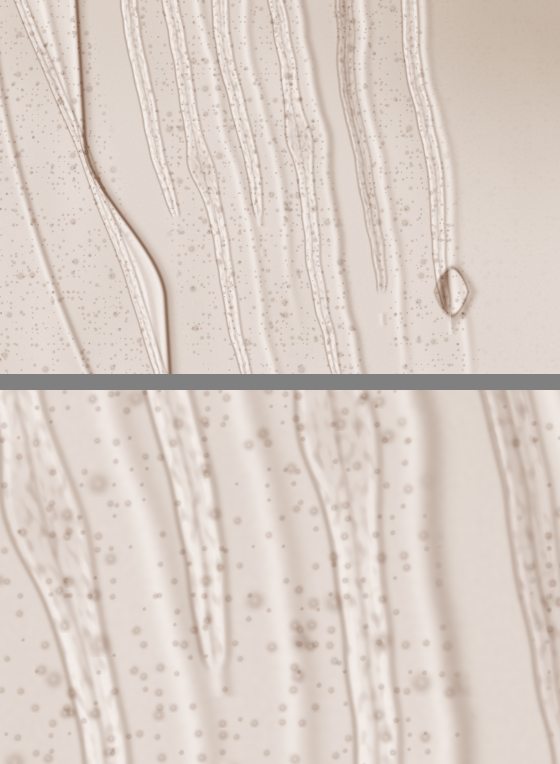
Top, the full canvas; bottom, a detail of the centre.
A WebGL 2 fragment shader for this texture:

```glsl
#version 300 es
precision highp float;
// Translucent gel dripping in slanted glossy strands over a warm beige surface.
uniform vec2 u_resolution;
out vec4 fragColor;

const vec3 CREAM = vec3(0.885, 0.845, 0.816);
const vec3 TAN = vec3(0.78, 0.715, 0.655);
const vec3 GLOSS = vec3(0.965, 0.94, 0.925);
const vec3 UMBER = vec3(0.46, 0.31, 0.22);

vec2 hash2(vec2 p) {
  vec2 k = vec2(dot(p, vec2(127.1, 311.7)), dot(p, vec2(269.5, 183.3)));
  return fract(sin(k) * 43758.55);
}

float gradDot(vec2 cell, vec2 f, vec2 corner) {
  return dot(hash2(cell + corner) * 2.0 - 1.0, f - corner);
}

float gradientNoise(vec2 p) {
  vec2 c = floor(p), f = fract(p);
  vec2 u = f * f * f * (f * (f * 6.0 - 15.0) + 10.0);
  vec2 e = vec2(1.0, 0.0);
  return mix(mix(gradDot(c, f, e.yy), gradDot(c, f, e.xy), u.x),
             mix(gradDot(c, f, e.yx), gradDot(c, f, e.xx), u.x), u.y);
}

float bell(float d, float width) {
  return exp(-d * d / (width * width));
}

float band(float x, float a, float b, float soft) {
  return smoothstep(a - soft, a + soft, x) * (1.0 - smoothstep(b - soft, b + soft, x));
}

// Tones are (gloss, shade) pairs; t runs downward from the top edge.
vec2 ridge(float d, float width, float gloss, float shade) {
  return vec2(gloss * bell(d, width), shade * bell(d - 1.5 * width, width));
}

// Narrow gel tube: two bright rims, thin dark outlines and inner streaks.
vec2 tube(float d, float w, float t, float seed, float tint) {
  float body = band(d, -w, w, 0.002);
  float streak = gradientNoise(vec2(d * 160.0 + seed * 9.0, t * 7.0));
  float speck = gradientNoise(vec2(d * 130.0, t * 70.0) + seed);
  float gloss = 0.75 * bell(d + w - 0.004, 0.0038) + 0.7 * bell(d - w + 0.003, 0.004);
  gloss += body * (0.28 + 0.6 * streak + 0.4 * max(speck, 0.0));
  float shade = 0.27 * bell(d + w + 0.002, 0.0028) + 0.22 * bell(d - w - 0.004, 0.004);
  shade += body * (tint * (0.6 + streak) + 0.3 * max(-speck, 0.0)) + 0.14 * bell(d, 0.003);
  return vec2(max(gloss - tint * body, 0.0), shade);
}

vec2 strand(vec2 q, float i) {
  float t = q.y;
  float odd = mod(i, 2.0);
  float reach = 0.82 + (odd - 0.5) * 0.48 * (1.0 - smoothstep(2.5, 4.5, i));
  float sway = 0.035 * gradientNoise(vec2(t * 3.2, i * 7.3 + 0.4))
             + 0.006 * gradientNoise(vec2(t * 15.0, i * 3.7));
  float centre = 0.35 + 0.1 * i + 0.0097 * i * i + (0.2 - 0.015 * i) * t + sway;
  float d = q.x - centre;
  float swell = odd * bell(t - 0.49 + 0.04 * i, 0.06) * (1.0 - step(4.5, i));
  float taper = sqrt(max(1.0 - pow(t / reach, 3.0), 0.0));
  float w = 0.006 + 0.013 * taper + 0.014 * swell;
  float alive = 1.0 - smoothstep(reach - 0.015, reach + 0.01, t);
  float tint = 0.32 * bell(i - 4.0, 0.6) * (1.0 - 0.7 * t) + 0.12 * swell;
  vec2 tone = alive * tube(d, w, t, i, tint);
  // Broken beads left below the tip.
  float bead = smoothstep(0.08, 0.3, gradientNoise(vec2(i * 5.3, t * 24.0)));
  tone += bead * (1.0 - alive) * (1.0 - smoothstep(reach, reach + 0.3, t))
        * ridge(d, 0.006, 0.6, 0.15);
  // Soft outer lip of the same flow.
  float lipGap = 0.085 - 0.01 * i + 0.012 * swell + 0.015 * gradientNoise(vec2(t * 4.0, i + 0.6));
  float lipFade = step(0.5, i) * (1.0 - smoothstep(reach, reach + 0.4, t));
  return tone + lipFade * ridge(d - lipGap, 0.011, 0.65, 0.12 + 0.13 * bell(i - 3.0, 0.7));
}

// Broad drip with a narrow waist and a dark right flank.
vec2 broadDrip(vec2 q) {
  float t = q.y;
  float left = 0.04 + 0.45 * t - 0.07 * t * t + 0.01 * gradientNoise(vec2(t * 6.0, 2.5));
  float right = 0.205 + 0.06 * t + 0.19 * smoothstep(0.38, 0.8, t);
  float across = (q.x - left) / max(right - left, 0.01);
  float body = band(q.x, left, right, 0.003);
  float fold = gradientNoise(vec2(across * 6.0, t * 2.0));
  vec2 tone = body * vec2(0.25 + 0.7 * max(fold, 0.0), 0.25 * max(-fold, 0.0));
  tone += tube(q.x - left - 0.012, 0.013, t, 8.0, 0.0);
  tone += body * ridge(across - 0.42, 0.07, 0.5, 0.12);
  tone += ridge(q.x - right + 0.012, 0.009, 0.6, 0.0);
  tone.y += 0.62 * bell(q.x - right, 0.0055) + 0.22 * bell(q.x - right - 0.008, 0.015);
  return tone;
}

// Hanging lens: dark left side, bright right side, soft cast shadow.
vec2 lensDrop(vec2 q, vec2 centre, vec2 radius) {
  vec2 v = (q - centre) / radius;
  v.x /= 1.0 - 0.3 * v.y * sign(v.y);
  float r = length(v);
  float inside = 1.0 - smoothstep(0.93, 1.05, r);
  float shade = inside * 0.62 * bell(v.x + 0.5, 0.38) + 0.28 * bell(r - 1.04, 0.09);
  shade += 0.25 * bell(length(v - vec2(0.35, 0.1)) - 1.0, 0.3) * (1.0 - inside) * step(0.0, v.x);
  return vec2(inside * (0.75 * smoothstep(-0.2, 0.5, v.x) + 0.5 * bell(r - 0.82, 0.09)), shade);
}

vec2 bubbles(vec2 q, float scale, float density) {
  vec2 cell = floor(q * scale), rnd = hash2(cell + scale);
  vec2 v = fract(q * scale) - 0.3 - 0.4 * rnd;
  float size = 0.09 + 0.15 * rnd.y;
  float present = step(1.0 - density, hash2(cell + 31.0).x);
  return present * vec2(0.35 * bell(length(v + 0.07), size * 0.6), 0.2 * bell(length(v) - size * 0.5, size * 0.7));
}

void main() {
  vec2 q = gl_FragCoord.xy / u_resolution.y;
  q.y = 1.0 - q.y;
  float flow = q.x - 0.18 * q.y;

  // Surface light falls off toward the upper right.
  float falloff = 0.85 * (1.0 - smoothstep(0.0, 0.75, length((q - vec2(1.5, 0.0)) * vec2(0.9, 1.0))));
  falloff += 0.22 * (1.0 - smoothstep(0.0, 0.4, q.y));
  vec3 colour = mix(CREAM, TAN, min(falloff, 1.0));

  // Thin film with trapped bubbles between the strands.
  float film = 1.0 - band(flow, 0.23, 0.34, 0.02) - band(flow, 0.8, 0.88, 0.02);
  film *= 1.0 - 0.85 * smoothstep(1.08, 1.14, flow);
  float cloud = gradientNoise(vec2(flow * 9.0, q.y * 3.0));
  vec2 tone = film * vec2(0.17 + 0.35 * cloud, 0.02);
  for (int k = 0; k < 3; k++) {
    float layer = float(k);
    tone += film * bubbles(q + layer * 0.37, 28.0 + 22.0 * layer, 0.2 + 0.05 * layer);
  }

  float curtain = -0.04 + 0.1 * q.y + 0.17 * q.y * q.y;
  tone += ridge(q.x - curtain, 0.009, 0.7, 0.3);
  tone += broadDrip(q);
  for (int i = 0; i < 6; i++) tone += strand(q, float(i));
  tone += lensDrop(q, vec2(1.207, 0.78), vec2(0.043, 0.062));

  colour = mix(colour, GLOSS, clamp(tone.x, 0.0, 0.95));
  colour = mix(colour, UMBER, clamp(tone.y, 0.0, 0.85));
  colour += 0.012 * gradientNoise(q * 130.0);
  fragColor = vec4(colour, 1.0);
}
```
